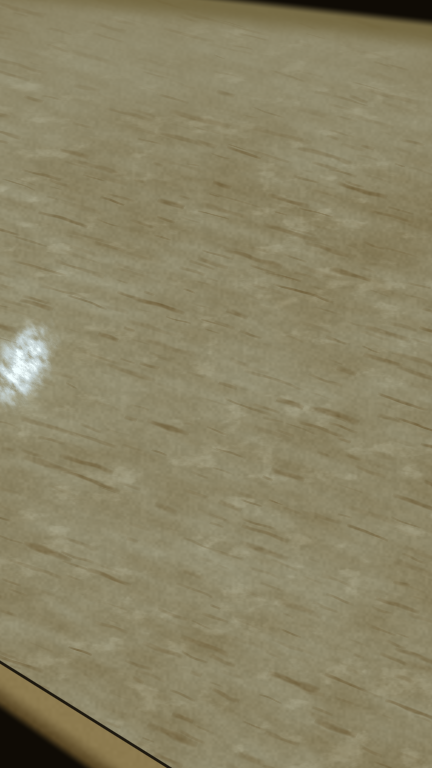
A Shadertoy shader for this texture:

```glsl
// Pale wood laminate tabletop seen at a slant: cloudy fbm tone, tapered brown
// pore dashes scattered in sheared cells, light flecks and fine grain, with a
// crinkled lamp glare on the left and dark table edges in two corners.

float hash(vec2 p) {
    vec3 q = fract(p.xyx * vec3(0.1031, 0.1030, 0.0973));
    q += dot(q, q.yzx + 33.33);
    return fract((q.x + q.y) * q.z);
}

float noise(vec2 p) {
    vec2 i = floor(p), f = fract(p);
    f = f * f * (3.0 - 2.0 * f);
    return mix(mix(hash(i), hash(i + vec2(1, 0)), f.x),
               mix(hash(i + vec2(0, 1)), hash(i + vec2(1, 1)), f.x), f.y);
}

float fbm(vec2 p) {
    float sum = 0.0, amp = 0.5;
    for (int i = 0; i < 5; i++) {
        sum += amp * noise(p);
        p = mat2(1.6, 1.2, -1.2, 1.6) * p + 7.3;
        amp *= 0.5;
    }
    return sum;
}

// Scattered tapered dashes along x, one candidate per cell
float dashes(vec2 p, vec2 cell, float density, float seed) {
    float ink = 0.0;
    vec2 home = floor(p / cell);
    for (int j = -1; j <= 1; j++)
    for (int i = -1; i <= 1; i++) {
        vec2 id = home + vec2(i, j);
        vec2 key = id + seed;
        if (hash(key) > density) continue;
        vec2 centre = (id + 0.15 + 0.7 * vec2(hash(key + 17.0), hash(key + 41.0))) * cell;
        vec2 d = p - centre;
        float halfLength = cell.x * mix(0.15, 0.5, hash(key + 73.0));
        float along = d.x / halfLength;
        float taper = max(1.0 - along * along, 0.0);
        float width = cell.y * mix(0.07, 0.16, hash(key + 97.0));
        float body = 1.0 - smoothstep(0.3, 1.6, abs(d.y) / width);
        float strength = mix(0.2, 1.0, pow(hash(key + 131.0), 1.5));
        ink = max(ink, body * sqrt(taper) * strength);
    }
    return ink;
}

vec3 woodSurface(vec2 p) {
    // Rows crowd together and flatten toward the far end of the table
    vec2 q = vec2(p.x, p.y + 0.25 * p.y * p.y);
    vec2 grain = mat2(0.927, 0.375, -0.375, 0.927) * q;
    grain = vec2(0.927 * q.x - 0.375 * q.y, 0.375 * q.x + 0.927 * q.y);
    float focus = 1.0 - 0.6 * smoothstep(0.7, 1.0, p.y);

    // Broad clouds and streaky mottling
    float clouds = fbm(q * vec2(5.0, 7.0) + 3.0);
    float streaks = fbm(grain * vec2(16.0, 48.0));
    float tone = 0.54 + 0.75 * (clouds - 0.48) + 0.85 * focus * (streaks - 0.48);
    tone -= 0.12 * smoothstep(0.25, 0.55, p.x) * smoothstep(0.35, 0.0, abs(p.y - 0.62));
    vec3 color = mix(vec3(0.50, 0.455, 0.32), vec3(0.595, 0.58, 0.475), tone);

    // Pale flecks
    float fleck = smoothstep(0.57, 0.78, fbm(q * vec2(26.0, 48.0) + 21.0));
    color += fleck * focus * vec3(0.05, 0.055, 0.06);

    // Brown pores, wavering a little across the grain
    vec2 wavy = grain + vec2(0.0, 0.004 * (noise(grain * vec2(45.0, 90.0)) - 0.5));
    float patchy = 0.55 + 0.45 * noise(grain * vec2(120.0, 260.0));
    float pores = dashes(wavy, vec2(0.085, 0.026), 0.55, 5.0);
    pores = max(pores, 0.6 * dashes(wavy, vec2(0.05, 0.017), 0.45, 61.0));
    color = mix(color, vec3(0.40, 0.32, 0.17), 0.68 * pores * patchy * focus);

    // Fine speckle
    float speckle = noise(p * 270.0) + 0.6 * noise(p * 150.0 + 9.0) - 0.8;
    return color + 0.036 * speckle * focus;
}

void mainImage(out vec4 fragColor, in vec2 fragCoord) {
    vec2 p = fragCoord / iResolution.y;
    p.x += 0.5 * (0.5625 - iResolution.x / iResolution.y);
    vec3 black = vec3(0.06, 0.045, 0.02);
    vec3 color = woodSurface(p);

    // Faint rubbed mark
    vec2 mark = p - vec2(0.371, 0.605);
    mark = vec2(mark.x + 0.4 * mark.y, mark.y - 0.4 * mark.x) / vec2(0.018, 0.0045);
    color += 0.07 * exp(-dot(mark, mark)) * noise(p * 130.0 + 4.0);

    // Lamp glare: soft halo and crinkled bright core
    vec2 lamp = p - vec2(0.029, 0.525);
    color += vec3(0.05, 0.065, 0.075) * exp(-dot(lamp, lamp) / 0.007);
    vec2 e = vec2(lamp.x - 0.3 * lamp.y, lamp.y) / vec2(0.036, 0.05);
    float crinkle = fbm(vec2(lamp.x - lamp.y, lamp.x + lamp.y) * vec2(55.0, 95.0) + 13.0);
    float shine = exp(-dot(e, e)) * (0.1 + 1.8 * crinkle);
    color = mix(color, vec3(0.77, 0.82, 0.82), smoothstep(0.15, 0.85, shine));
    color += 0.18 * smoothstep(0.75, 1.15, shine);

    // Far edge: olive rim falling out of focus into darkness
    float far = 0.971 + 0.115 * (0.5625 - p.x) - p.y;
    color = mix(color, vec3(0.43, 0.38, 0.22), 0.75 * (1.0 - smoothstep(0.012, 0.045, far)));
    color = mix(black, color, smoothstep(-0.006, 0.008, far));

    // Near edge: thin seam, rounded tan trim, dark floor
    float seam = dot(p - vec2(0.0, 0.138), vec2(0.53, 0.848));
    float floorEdge = dot(p - vec2(0.0, 0.082), vec2(0.574, 0.819));
    vec3 trim = mix(vec3(0.33, 0.26, 0.13), vec3(0.55, 0.48, 0.31), smoothstep(0.0, 0.03, floorEdge));
    trim += 0.02 * (noise(p * 200.0) - 0.5);
    color = mix(trim, color, smoothstep(-0.002, 0.001, seam));
    color = mix(color, black, 0.9 * (1.0 - smoothstep(0.0008, 0.0028, abs(seam))));
    color = mix(black, color, smoothstep(-0.007, 0.006, floorEdge));

    fragColor = vec4(clamp(color, 0.0, 1.0), 1.0);
}
```
